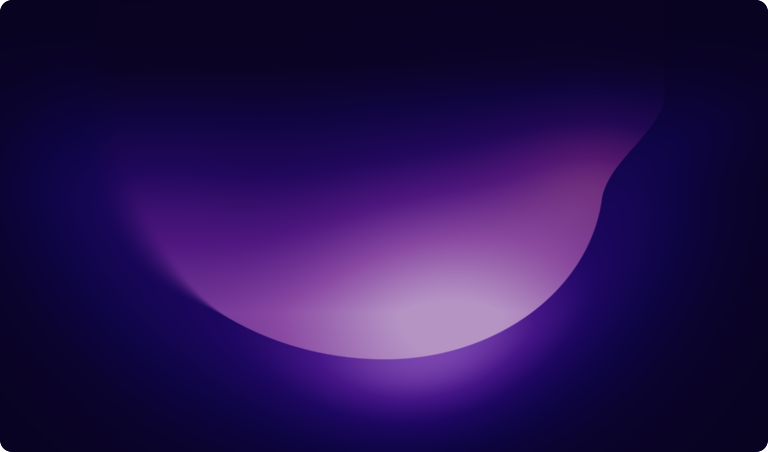
Write a WebGL 2 fragment shader that draws this background.

```glsl
#version 300 es
precision highp float;

uniform vec2 u_resolution;
out vec4 fragColor;

const vec3 PAGE = vec3(1.0);
const vec3 RAMP[6] = vec3[6](
    vec3(0.04, 0.012, 0.125), vec3(0.06, 0.02, 0.25), vec3(0.13, 0.03, 0.36),
    vec3(0.31, 0.09, 0.50), vec3(0.54, 0.29, 0.64), vec3(0.71, 0.58, 0.77));

// Night blue through violet to pale lilac
vec3 lightRamp(float level) {
    float t = clamp(level, 0.0, 1.0) * 5.0;
    vec3 color = RAMP[0];
    for (int i = 1; i < 6; i++) {
        color = mix(color, RAMP[i], clamp(t - float(i - 1), 0.0, 1.0));
    }
    return color;
}

float bell(float x, float width) {
    return exp(-x * x / (width * width));
}

float glow(vec2 p, vec2 center, vec2 size) {
    vec2 v = (p - center) / size;
    return exp(-dot(v, v));
}

float ellipseDistance(vec2 v, vec2 radii) {
    float k0 = max(length(v / radii), 0.001);
    float k1 = max(length(v / (radii * radii)), 0.001);
    return k0 * (k0 - 1.0) / k1;
}

float roundedBox(vec2 p, vec2 halfSize, float radius) {
    vec2 q = abs(p) - halfSize + radius;
    return length(max(q, 0.0)) + min(max(q.x, q.y), 0.0) - radius;
}

// Two half bowls that share their lowest point; the right one flares at the top
float bowlDistance(vec2 p) {
    bool isLeft = p.x < 0.002;
    vec2 center = isLeft ? vec2(0.002, 0.758) : vec2(0.002, 0.6035);
    vec2 radii = isLeft ? vec2(0.628, 0.553) : vec2(0.483, 0.3985);
    float flare = isLeft ? 0.0 : 0.136 * smoothstep(0.559, 0.791, p.y);
    vec2 v = p - center;
    return ellipseDistance(vec2(v.x - flare, min(v.y, 0.0)), radii);
}

vec3 innerLight(vec2 p) {
    float rise = clamp(0.62 - 1.18 * (p.y - 0.333), 0.0, 0.65);
    float core = glow(p, vec2(0.145, 0.317), vec2(0.374));
    float rightRim = glow(p, vec2(0.498, 0.626), vec2(0.242, 0.176));
    float leftRim = glow(p, vec2(-0.516, 0.537), vec2(0.264, 0.242));
    vec3 color = lightRamp(rise + 0.38 * core + 0.28 * rightRim + 0.12 * leftRim);
    return color * mix(vec3(1.0), vec3(1.04, 1.0, 0.86), rightRim);
}

vec3 outerLight(vec2 p, float dist) {
    float d = max(dist, 0.0);
    float halo = 0.33 * bell(d, 0.242) * (1.0 - smoothstep(0.515, 0.956, p.y));
    float below = bell(p.x - 0.101, 0.33) * (1.0 - smoothstep(0.25, 0.6, p.y));
    float spill = 0.47 * below * bell(d, 0.143);
    return lightRamp(halo + spill) * vec3(0.88, 0.92, 1.06);
}

void main() {
    vec2 p = gl_FragCoord.xy / u_resolution.y;
    float halfWidth = 0.5 * u_resolution.x / u_resolution.y;
    p.x -= halfWidth;
    float pixel = 1.0 / u_resolution.y;

    // The left edge melts into its halo
    float dist = bowlDistance(p);
    float softness = pixel + 0.05 * (1.0 - smoothstep(-0.58, -0.34, p.x));
    float inside = 1.0 - smoothstep(-softness, softness, dist);
    vec3 color = mix(outerLight(p, dist), innerLight(p), inside);

    // Rounded panel corners
    float panel = roundedBox(p - vec2(0.0, 0.5), vec2(halfWidth, 0.5), 0.0265);
    color = mix(color, PAGE, smoothstep(-0.5 * pixel, 0.5 * pixel, panel));
    fragColor = vec4(color, 1.0);
}
```
